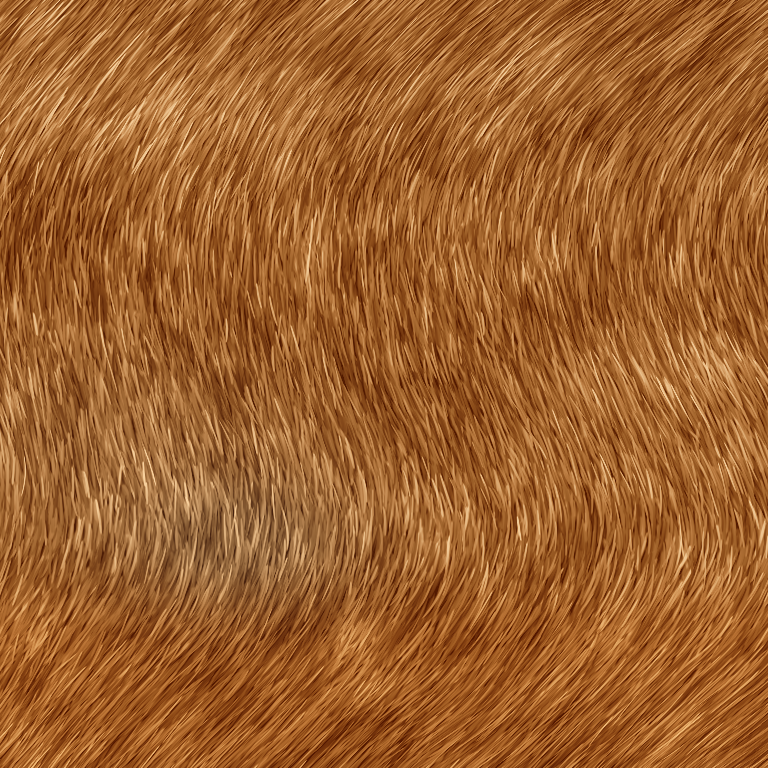
This texture is drawn by a WebGL 1 fragment shader. Its source:

```glsl
precision highp float;
// Ginger animal fur: short crossing hairs, tufted, on a nap that sweeps in an S.

uniform vec2 u_resolution;

const float TAU = 6.2831853;
const int LAYERS = 8;

// Sine-free hashes
float hash1(vec2 p) {
  vec3 q = fract(p.xyx * 0.1031);
  q += dot(q, q.yzx + 33.33);
  return fract((q.x + q.y) * q.z);
}

vec4 hash4(vec2 p) {
  vec4 q = fract(p.xyxy * vec4(0.1031, 0.1030, 0.0973, 0.1099));
  q += dot(q, q.wzxy + 33.33);
  return fract((q.xxyz + q.yzzw) * q.zywx);
}

float noise(vec2 p) {
  vec2 i = floor(p);
  vec2 f = fract(p);
  f = f * f * (3.0 - 2.0 * f);
  float low = mix(hash1(i), hash1(i + vec2(1.0, 0.0)), f.x);
  float high = mix(hash1(i + vec2(0.0, 1.0)), hash1(i + 1.0), f.x);
  return mix(low, high, f.y);
}

float fbm(vec2 p) {
  return 0.55 * noise(p) + 0.3 * noise(p * 2.1 + 17.0) + 0.15 * noise(p * 4.3 + 41.0);
}

float blob(vec2 p, vec2 center, vec2 radius) {
  vec2 d = (p - center) / radius;
  return exp(-dot(d, d));
}

// Straightens the nap: x is constant along each hair, y runs along it
vec2 combed(vec2 p, float seed) {
  float sweep = 0.27 * p.y + 0.115 * sin(TAU * p.y) * (0.75 + 0.45 * p.x);
  float wander = 0.022 * noise(p * 4.5) + 0.018 * noise(p * 10.0 + seed * 13.0);
  return vec2(p.x - sweep + wander, p.y);
}

// Broad light and dark areas of the coat, broken into tufts
float coatTone(vec2 p, vec2 flow) {
  float tone = 0.55 + 0.42 * (fbm(p * vec2(3.5, 6.0) + 5.0) - 0.5);
  tone += 0.22 * (noise(flow * vec2(34.0, 17.0)) - 0.5);
  tone += 0.16 * (noise(flow * vec2(80.0, 30.0) + 23.0) - 0.5);
  tone -= 0.08 * smoothstep(0.28, 0.16, p.y);
  tone += 0.06 * smoothstep(0.75, 1.0, p.y);
  tone -= 0.18 * blob(p, vec2(0.08, 0.70), vec2(0.13, 0.06));
  tone -= 0.12 * blob(p, vec2(0.62, 0.20), vec2(0.14, 0.07));
  tone += 0.22 * blob(p, vec2(0.47, 0.14), vec2(0.06, 0.07));
  return tone + 0.20 * blob(p, vec2(0.02, 0.18), vec2(0.05, 0.04));
}

// Coverage of a strand of given half width, soft across
float strand(float across, float halfWidth) {
  return 1.0 - smoothstep(halfWidth * 0.4, halfWidth + 0.10, abs(across));
}

// Lays one layer of scattered hairs and their shadows; fineness 0..1 thins them
float hairLayer(float tone, float base, vec2 flow, vec2 cell, float seed, float fineness) {
  float shear = (hash1(vec2(seed, 3.7)) - 0.5) * 0.44;
  vec2 q = vec2(flow.x + shear * (flow.y - 0.5), flow.y) / cell + seed * 7.3;
  vec2 id = floor(q);
  for (int j = -1; j <= 1; j++) {
    for (int i = -1; i <= 1; i++) {
      vec2 home = id + vec2(float(i), float(j));
      vec4 r = hash4(home + seed * 31.0);
      vec4 s = hash4(home + seed * 57.0 + 11.0);
      vec2 d = q - home - r.xy;
      float along = d.y / mix(0.5, 0.98, r.z);
      float taper = max(1.0 - along * along, 0.0);
      float across = d.x + (s.x - 0.5) * 0.8 * along + (s.y - 0.5) * 0.3 * taper;
      float halfWidth = mix(0.12, 0.34, s.z) * mix(1.0, 0.6, fineness) * sqrt(taper);
      float presence = smoothstep(0.0, 0.35, taper) * step(0.35 * fineness, s.w);
      float shadow = strand(across - 0.24, halfWidth) * presence;
      float body = strand(across, halfWidth) * presence;
      float spread = (r.w - 0.45) * mix(0.65, 0.95, fineness);
      tone -= 0.15 * shadow;
      tone = mix(tone, base + 0.06 + spread + 0.08 * along, body * mix(0.5, 0.95, s.w));
    }
  }
  return tone;
}

// Colour ramp from deep undercoat to pale hair tips
vec3 furColor(float t) {
  vec3 c = mix(vec3(0.40, 0.165, 0.03), vec3(0.55, 0.30, 0.10), clamp(t / 0.32, -0.5, 1.0));
  c = mix(c, vec3(0.62, 0.38, 0.16), clamp((t - 0.32) / 0.15, 0.0, 1.0));
  c = mix(c, vec3(0.72, 0.47, 0.24), clamp((t - 0.47) / 0.21, 0.0, 1.0));
  c = mix(c, vec3(0.82, 0.60, 0.37), clamp((t - 0.68) / 0.21, 0.0, 1.0));
  return mix(c, vec3(0.95, 0.80, 0.60), clamp((t - 0.89) / 0.25, 0.0, 1.0));
}

void main() {
  vec2 p = gl_FragCoord.xy / u_resolution.y;
  float base = coatTone(p, combed(p, 0.0));
  float tone = base - 0.12;
  for (int k = 0; k < LAYERS; k++) {
    float depth = float(k) / float(LAYERS - 1);
    float seed = float(k) + 1.0;
    vec2 cell = mix(vec2(0.013, 0.046), vec2(0.0085, 0.032), depth);
    tone = hairLayer(tone, base, combed(p, seed), cell, seed, depth);
  }
  vec3 color = furColor(tone);

  // Rusty lower coat and a dull, greyish patch
  color *= mix(vec3(1.0), vec3(1.0, 0.93, 0.80), smoothstep(0.30, 0.15, p.y));
  float dull = blob(p, vec2(0.31, 0.29), vec2(0.16, 0.10)) + 0.4 * blob(p, vec2(0.15, 0.42), vec2(0.3, 0.15));
  float grey = dot(color, vec3(0.35, 0.5, 0.15));
  color = mix(color, vec3(grey) * vec3(1.25, 1.05, 0.80), 0.45 * min(dull, 1.0));
  gl_FragColor = vec4(color, 1.0);
}
```
